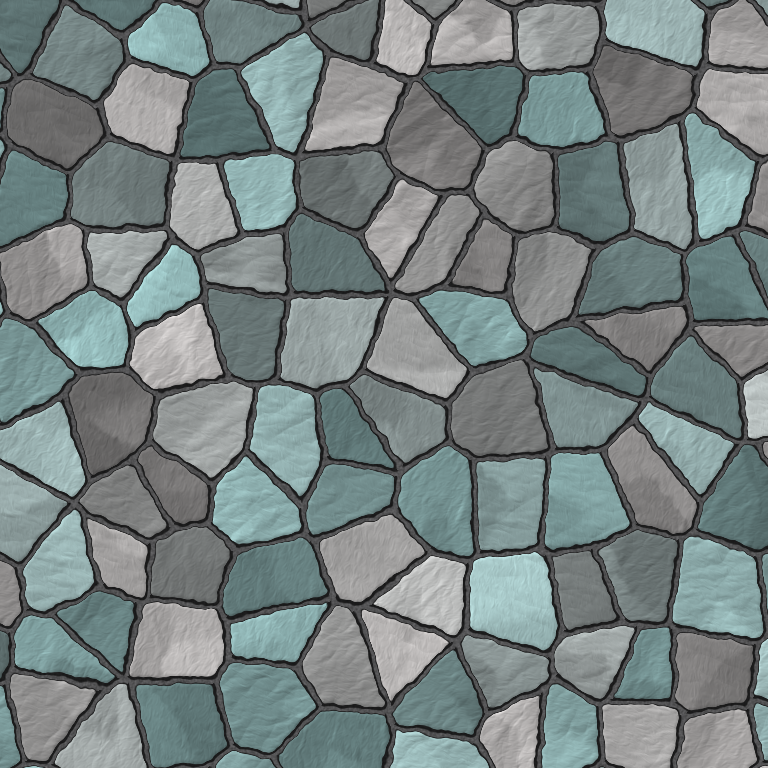
A WebGL 2 fragment shader for this texture:

```glsl
#version 300 es
precision highp float;

#define STONES 10.0
#define JITTER 0.9
#define JOINT 0.046
#define ROUNDING 0.06
#define WOBBLE 0.055
#define GRAIN_SCALE 2.6
#define GRAIN_DEPTH 0.85
#define FACET_CONTRAST 0.2
#define TONE_RANGE vec2(0.41, 0.73)
#define WARM_GREY vec3(1.01, 0.995, 0.99)
#define TEAL vec3(0.82, 1.03, 1.03)
#define LIGHT vec2(-0.6, 0.8)

uniform vec2 u_resolution;
out vec4 fragColor;

vec2 hash2(vec2 p) {
    vec3 q = fract(p.xyx * vec3(0.1031, 0.1030, 0.0973));
    q += dot(q, q.yzx + 33.33);
    return fract((q.xx + q.yz) * q.zy);
}

float cornerSlope(vec2 cell, vec2 f, vec2 corner) {
    return dot(hash2(cell + corner) * 2.0 - 1.0, f - corner);
}

float gradientNoise(vec2 p) {
    vec2 cell = floor(p), f = p - cell;
    vec2 u = f * f * f * (f * (f * 6.0 - 15.0) + 10.0);
    float low = mix(cornerSlope(cell, f, vec2(0, 0)), cornerSlope(cell, f, vec2(1, 0)), u.x);
    float high = mix(cornerSlope(cell, f, vec2(0, 1)), cornerSlope(cell, f, vec2(1, 1)), u.x);
    return mix(low, high, u.y);
}

float smoothMin(float a, float b, float k) {
    float h = max(k - abs(a - b), 0.0) / k;
    return min(a, b) - h * h * k * 0.25;
}

vec2 site(vec2 cell) {
    return cell + 0.5 + JITTER * (hash2(cell + 17.0) - 0.5);
}

// Finds the stone around p: its cell, edge distance and outward edge normal
float stoneEdge(vec2 p, out vec2 stone, out vec2 normal) {
    vec2 base = floor(p);
    float nearest = 1e3;
    for (int y = -1; y <= 1; y++)
    for (int x = -1; x <= 1; x++) {
        vec2 cell = base + vec2(x, y);
        float d = distance(p, site(cell));
        if (d < nearest) { nearest = d; stone = cell; }
    }
    vec2 home = site(stone);
    float edge = 1e3, closest = 1e3;
    for (int y = -2; y <= 2; y++)
    for (int x = -2; x <= 2; x++) {
        if (x == 0 && y == 0) continue;
        vec2 other = site(stone + vec2(x, y));
        vec2 n = normalize(other - home);
        float d = dot(0.5 * (home + other) - p, n);
        if (d < closest) { closest = d; normal = n; }
        edge = smoothMin(edge, d, ROUNDING);
    }
    return edge;
}

// Chiselled relief: stretched, creased noise
float relief(vec2 p) {
    p += 0.12 * vec2(gradientNoise(p * 2.3), gradientNoise(p * 2.3 + 41.0));
    float height = 0.0, amp = 1.0;
    for (int i = 0; i < 4; i++) {
        float n = gradientNoise(p * vec2(0.55, 1.25));
        height += amp * mix(n, abs(n) * 1.5, 0.6);
        p = mat2(0.92, 0.39, -0.39, 0.92) * p * 2.0 + 7.3;
        amp *= 0.52;
    }
    return height;
}

// Blends the shades of a few broad planes across one stone
float facetShade(vec2 local, vec2 stone) {
    float total = 0.0, shade = 0.0;
    for (int i = 0; i < 4; i++) {
        vec2 r = hash2(stone + float(i) * 31.7 + 5.0);
        float angle = 6.2832 * r.x;
        float plane = dot(local, vec2(cos(angle), sin(angle))) + 0.15 * r.y;
        float weight = exp(45.0 * plane);
        total += weight;
        shade += weight * (hash2(r * 97.0).x - 0.5);
    }
    return shade / total;
}

void main() {
    float size = min(u_resolution.x, u_resolution.y);
    vec2 p = gl_FragCoord.xy / size * STONES;
    float aa = STONES / size;

    // Stone layout with rough outlines
    vec2 rough = vec2(gradientNoise(p * 4.5), gradientNoise(p * 4.5 + 53.0));
    rough += 0.45 * vec2(gradientNoise(p * 11.0), gradientNoise(p * 11.0 + 29.0));
    vec2 stone, normal;
    vec2 q = p + WOBBLE * rough;
    float inside = stoneEdge(q, stone, normal) - JOINT;
    vec2 pick = hash2(stone + 71.0), turn = hash2(stone + 113.0);

    // Stone colour and relief lighting
    float tone = mix(TONE_RANGE.x, TONE_RANGE.y, pick.x);
    vec3 face = tone * mix(WARM_GREY, TEAL, smoothstep(0.25, 0.95, pick.y));
    float angle = 3.1416 * turn.x;
    mat2 spin = mat2(cos(angle), sin(angle), -sin(angle), cos(angle));
    vec2 grain = spin * p * GRAIN_SCALE + turn * 60.0;
    vec2 towardLight = spin * LIGHT * 0.02 * GRAIN_SCALE;
    float slope = relief(grain) - relief(grain + towardLight);
    float facet = facetShade(q - site(stone) + 0.06 * rough, stone);
    float facing = dot(normal, LIGHT);
    float bevel = 0.16 * facing * (1.0 - smoothstep(0.0, 0.05, inside));
    face *= 1.0 + GRAIN_DEPTH * slope + FACET_CONTRAST * facet + bevel;

    // Gritty mortar, shadowed on the side away from the light
    float grit = gradientNoise(p * 19.0) + gradientNoise(p * 37.0);
    vec3 mortar = vec3(0.325, 0.325, 0.33) * (1.0 + 0.3 * grit);
    float reach = mix(0.01, 0.036, smoothstep(-0.5, 0.7, -facing));
    float shadow = 1.0 - smoothstep(reach - 0.01, reach + 0.01, -inside);
    mortar *= 1.0 - 0.68 * shadow;

    fragColor = vec4(mix(mortar, face, smoothstep(-0.5 * aa, 0.5 * aa, inside)), 1.0);
}
```
